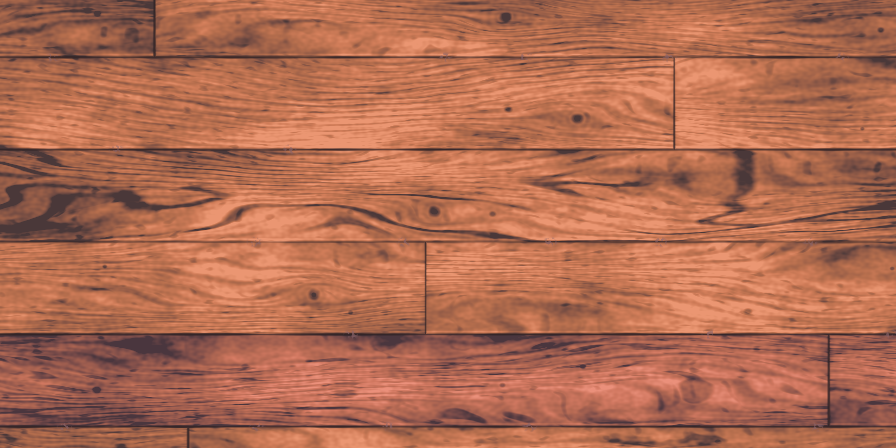
A WebGL 2 fragment shader for this texture:

```glsl
#version 300 es
precision highp float;

uniform vec2 u_resolution;
out vec4 fragColor;

#define PLANK_HEIGHT 0.2062
#define FIRST_SEAM 0.0475
#define SEAM_HALF 0.0021
#define RING_DENSITY 52.0
#define KNOT_RADIUS 0.014
#define BASE_TONE 4.2
#define STAIN 2.2
#define FIBRE 1.5
#define CRACKS 3.2
#define VIGNETTE 2.0

const float TAU = 6.2832;
const vec3 SEAM_COLOUR = vec3(0.19, 0.14, 0.15);
const vec3 LINT_COLOUR = vec3(0.54, 0.39, 0.41);
// Wood shades from dark to light
const vec3 SHADES[6] = vec3[6](
    vec3(0.29, 0.22, 0.23), vec3(0.46, 0.30, 0.27), vec3(0.60, 0.37, 0.29),
    vec3(0.71, 0.43, 0.31), vec3(0.82, 0.49, 0.36), vec3(0.92, 0.59, 0.46));
// Butt joint of each row, bottom up; 9 lies beyond the canvas
const float JOINTS[6] = float[6](0.42, 1.85, 0.95, 9.0, 1.505, 0.345);

vec2 hash2(vec2 p) {
    vec3 q = fract(p.xyx * vec3(0.1031, 0.1030, 0.0973));
    q += dot(q, q.yzx + 33.33);
    return fract((q.xx + q.yz) * q.zy);
}

float corner(vec2 cell, vec2 offset) {
    float angle = TAU * hash2(cell).x;
    return dot(vec2(cos(angle), sin(angle)), offset);
}

float gradientNoise(vec2 p) {
    vec2 i = floor(p), f = fract(p);
    vec2 w = f * f * f * (f * (f * 6.0 - 15.0) + 10.0);
    vec2 e = vec2(1.0, 0.0);
    return mix(mix(corner(i, f), corner(i + e, f - e), w.x),
               mix(corner(i + e.yx, f - e.yx), corner(i + 1.0, f - 1.0), w.x), w.y);
}

vec3 woodColour(float tone) {
    vec3 colour = SHADES[0];
    for (int i = 1; i < 6; i++)
        colour = mix(colour, SHADES[i], clamp(tone - float(i - 1), 0.0, 1.0));
    return colour;
}

void main() {
    vec2 p = gl_FragCoord.xy / u_resolution.y;
    float pixel = 1.0 / u_resolution.y;

    // Rows and planks
    float s = (p.y - FIRST_SEAM) / PLANK_HEIGHT;
    float row = floor(s) + 1.0;
    float v = fract(s) * PLANK_HEIGHT;
    float joint = JOINTS[int(clamp(row, 0.0, 5.0))];
    float plank = row * 2.0 + step(joint, p.x);
    vec2 q = vec2(p.x, v) + plank * vec2(3.7, 5.3);
    float seamDist = min(v, PLANK_HEIGHT - v);
    float jointDist = abs(p.x - joint);
    float old = max(1.0 - abs(row - 3.0), 0.0);
    float flecked = max(1.0 - abs(row - 1.0), 0.0);

    // One large knot in each upper row
    vec2 knot = vec2(1.0 + 0.3 * sin(1.4 * row - 4.3), 0.075 + 0.014 * cos(2.1 * (row - 5.0)));
    if (row < 2.0) knot.x = -9.0;
    vec2 k = vec2(p.x, v) - knot;
    float bulge = exp(-dot(k * k, vec2(80.0, 420.0)));

    // Grain bends along the plank and flows around the knot
    float g = k.y * (1.0 - 0.85 * bulge)
            + 0.11 * (1.0 - 0.7 * bulge) * gradientNoise(q * vec2(1.2, 7.0))
            + 0.006 * gradientNoise(q * vec2(8.0, 30.0));
    vec2 along = vec2(q.x, g + plank * 5.3);
    float phase = g * RING_DENSITY;
    float ring = pow(0.5 + 0.5 * sin(TAU * phase), 3.0);
    ring *= 1.0 - smoothstep(0.3, 0.7, fwidth(phase));
    float ringDepth = 1.0 + 1.8 * gradientNoise(q * vec2(3.0, 11.0) + 4.0);

    // Broad stains, fibres and pores
    float tone = BASE_TONE + 0.25 * cos(0.5 * TAU * row) + 0.6 * (hash2(vec2(plank, 7.0)).x - 0.5);
    tone += STAIN * gradientNoise(q * vec2(2.4, 8.0) + 9.0);
    tone += 1.4 * gradientNoise(p * vec2(1.6, 2.6) + 5.0);
    tone += 0.9 * gradientNoise(q * vec2(9.0, 26.0));
    tone += FIBRE * gradientNoise(along * vec2(14.0, 165.0));
    tone += 0.8 * gradientNoise(p * vec2(70.0, 110.0));
    tone -= 1.3 * smoothstep(0.25, 0.5, gradientNoise(along * vec2(28.0, 130.0) + 8.0));
    tone -= ring * max(ringDepth, 0.0);

    // Weathering: one old row greys to the left, another is flecked
    tone -= 1.3 * old * smoothstep(1.0, 0.0, p.x);
    float patches = smoothstep(0.08, 0.3, gradientNoise(q * vec2(2.6, 11.0) + 2.0) + 0.22 * old);
    float crack = 1.0 - smoothstep(0.02, 0.09, abs(gradientNoise(along * vec2(2.6, 26.0))));
    tone -= CRACKS * crack * patches * (0.35 + 0.65 * old);
    float fleck = smoothstep(0.24, 0.38, gradientNoise(along * vec2(9.0, 85.0) + 3.0));
    tone -= fleck * (0.4 + 1.4 * flecked);
    float blotNoise = gradientNoise(q * vec2(9.0, 20.0) + 6.0) + 0.5 * gradientNoise(q * vec2(30.0, 70.0));
    tone -= smoothstep(0.25, 0.55, blotNoise) * (row < 1.0 ? 2.0 : 0.8);

    // Large knot: growth rings, dark rim and core
    float r = length(k * vec2(0.9, 1.0)) + 0.003 * gradientNoise(q * 60.0);
    tone -= 1.1 * exp(-r / 0.025) * (0.5 + 0.5 * sin(r * 400.0));
    tone -= 2.0 * (1.0 - smoothstep(0.6, 1.1, r / KNOT_RADIUS));
    tone -= 1.6 * (1.0 - smoothstep(0.2, 0.5, r / KNOT_RADIUS));

    // Scattered pin knots
    vec2 cell = vec2(floor(p.x / 0.3), row);
    vec2 place = hash2(cell + 11.0), kind = hash2(cell + 37.0);
    vec2 pin = vec2((cell.x + 0.2 + 0.6 * place.x) * 0.3, mix(0.2, 0.8, place.y) * PLANK_HEIGHT);
    float pinSize = mix(0.004, 0.009, kind.y);
    float pinDist = length((vec2(p.x, v) - pin) * vec2(0.8, 1.0));
    tone -= 2.4 * step(0.6, kind.x) * (1.0 - smoothstep(0.4, 1.3, pinDist / pinSize));

    // Grimy edges, lit lower bevel, darkened borders
    float grime = 0.9 + 1.8 * gradientNoise(p * vec2(9.0, 20.0));
    tone -= exp(-min(seamDist, jointDist) / 0.012) * grime;
    tone += 1.1 * exp(-pow((v - 0.006) / 0.0022, 2.0));
    vec2 centred = 2.0 * gl_FragCoord.xy / u_resolution - 1.0;
    tone -= VIGNETTE * dot(centred * centred, vec2(0.5, 0.5));

    vec3 colour = woodColour(tone);
    colour *= mix(vec3(1.0, 1.0, 0.97), vec3(1.0, 0.96, 1.05), flecked);

    // Seams with uneven width; the one under the old row is faint
    float seamIndex = floor(s + 0.5);
    float halfWidth = SEAM_HALF * (1.0 + 0.9 * gradientNoise(p * vec2(11.0, 3.0)));
    float depth = (seamIndex == 2.0 ? 0.5 : 0.85) + 0.5 * gradientNoise(p * vec2(6.0, 2.0));
    float seam = depth * (1.0 - smoothstep(halfWidth - pixel, halfWidth + pixel, seamDist));
    float butt = 0.85 * (1.0 - smoothstep(halfWidth - pixel, halfWidth + pixel, jointDist));
    colour = mix(colour, SEAM_COLOUR, clamp(max(seam, butt), 0.0, 0.92));

    // Lint caught in the seams
    float slot = floor(p.x / 0.35);
    vec2 tuft = hash2(vec2(slot, seamIndex) + 53.0);
    vec2 d = vec2(p.x - (slot + 0.15 + 0.7 * tuft.x) * 0.35, (s - seamIndex) * PLANK_HEIGHT);
    float lint = smoothstep(0.0, 0.25, gradientNoise(p * 130.0)) * step(0.45, tuft.y);
    lint *= 1.0 - smoothstep(0.005, 0.017, length(d * vec2(0.8, 1.2)));
    fragColor = vec4(mix(colour, LINT_COLOUR, 0.7 * lint), 1.0);
}
```
